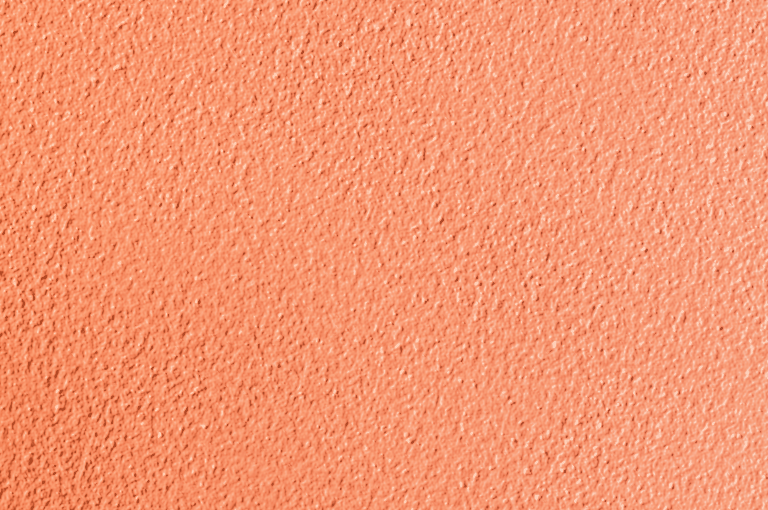
Give the GLSL for this texture, as a Shadertoy shader.

```glsl
// Rough orange plaster wall in raking light from the left.
// Fine gradient noise, dense crumbs and sparse lumps form a height field; its
// slope toward the light, plus a slow wash across the wall, picks a ramp colour.

#define GRAIN_FREQ 92.0             // main grains per canvas height
#define GRAIN_STRETCH 0.88          // below 1 lengthens grains along their axis
#define GRAIN_AXIS vec2(0.34, 0.94)
#define LIGHT_DIR vec2(-0.92, 0.39)
#define LIGHT_STEP 0.0042           // distance over which the slope is measured
#define RELIEF_GAIN 2.75
#define HOLLOW_SHADE 0.85           // darkening of low spots
#define CRUMB_HEIGHT 0.55
#define LUMP_HEIGHT 0.85
#define WASH vec2(0.85, 0.35)       // brightening toward right and top
#define CORNER_FADE 1.1             // dims lower left and upper right
#define PALE_TINT vec3(-0.012, 0.010, 0.040)

const vec3 PLASTER[8] = vec3[8](
    vec3(0.70, 0.29, 0.16),   // deep shadow
    vec3(0.86, 0.42, 0.27),
    vec3(0.95, 0.51, 0.35),
    vec3(0.96, 0.56, 0.41),
    vec3(0.98, 0.61, 0.45),
    vec3(0.98, 0.65, 0.51),
    vec3(0.98, 0.71, 0.59),
    vec3(1.00, 0.81, 0.71));  // glancing highlight

// Integer hash of a lattice cell, two values in 0..1
vec2 hash2(vec2 cell) {
    uvec2 v = uvec2(ivec2(cell)) * 1664525u + 1013904223u;
    v.x += v.y * 1664525u;
    v.y += v.x * 1664525u;
    v ^= v >> 16u;
    v.x += v.y * 1664525u;
    v.y += v.x * 1664525u;
    v ^= v >> 16u;
    return vec2(v & 65535u) / 65535.0;
}

float cornerSlope(vec2 cell, vec2 corner, vec2 f) {
    vec2 slope = normalize(hash2(cell + corner) * 2.0 - 0.9999);
    return dot(slope, f - corner);
}

// Gradient noise, roughly -0.7..0.7
float noise(vec2 p) {
    vec2 cell = floor(p), f = p - cell;
    vec2 u = f * f * f * (f * (f * 6.0 - 15.0) + 10.0);
    float low  = mix(cornerSlope(cell, vec2(0, 0), f), cornerSlope(cell, vec2(1, 0), f), u.x);
    float high = mix(cornerSlope(cell, vec2(0, 1), f), cornerSlope(cell, vec2(1, 1), f), u.x);
    return mix(low, high, u.y);
}

// Round bumps, at most one per cell; radius in cells
float bumps(vec2 q, float chance, float maxRadius) {
    vec2 home = floor(q);
    float h = 0.0;
    for (int y = -1; y <= 1; y++)
    for (int x = -1; x <= 1; x++) {
        vec2 cell = home + vec2(x, y);
        vec2 kind = hash2(cell + 517.0);
        if (kind.x > chance) continue;
        float radius = maxRadius * mix(0.45, 1.0, kind.y * kind.y);
        float d = length(q - cell - hash2(cell)) / radius;
        h += (0.5 + 0.5 * kind.y) * (1.0 - smoothstep(0.2, 1.0, d));
    }
    return h;
}

// Plaster height: three sizes of grain, then crumbs and lumps
float height(vec2 p) {
    vec2 g = vec2(dot(p, vec2(GRAIN_AXIS.y, -GRAIN_AXIS.x)),
                  dot(p, GRAIN_AXIS) * GRAIN_STRETCH) * GRAIN_FREQ;
    float h = 0.7 * noise(g * 0.47 + 11.0)
            + noise(g)
            + 0.5 * noise(g.yx * 1.93 + 53.0);
    vec2 bent = p + 0.003 * noise(p * 90.0);
    h += CRUMB_HEIGHT * bumps(bent * 48.0 + 7.0, 0.6, 0.33);
    return h + LUMP_HEIGHT * bumps(bent * 24.0, 0.3, 0.22);
}

// Colour ramp, one unit per step
vec3 plasterColor(float t) {
    vec3 c = PLASTER[0];
    for (int i = 1; i < 8; i++)
        c = mix(c, PLASTER[i], clamp(t - float(i - 1), 0.0, 1.0));
    return c;
}

void mainImage(out vec4 fragColor, in vec2 fragCoord) {
    vec2 uv = fragCoord / iResolution.xy - 0.5;
    vec2 p = fragCoord / iResolution.y;

    // Slope toward the light, rougher in some patches than others
    float here = height(p);
    float relief = here - height(p + LIGHT_DIR * LIGHT_STEP);
    float roughness = 1.0 + 0.3 * noise(p * 3.1 + 5.0) + 0.15 * uv.y;
    float tone = (relief * RELIEF_GAIN + (here - 0.08) * HOLLOW_SHADE) * roughness;

    // Uneven light over the whole wall
    tone += dot(uv, WASH) - CORNER_FADE * uv.x * uv.y + 0.35 * noise(p * 2.3 + 19.0);

    vec3 color = plasterColor(3.75 + tone / 0.71);
    color += PALE_TINT * uv.x;
    fragColor = vec4(clamp(color, 0.0, 1.0), 1.0);
}
```
